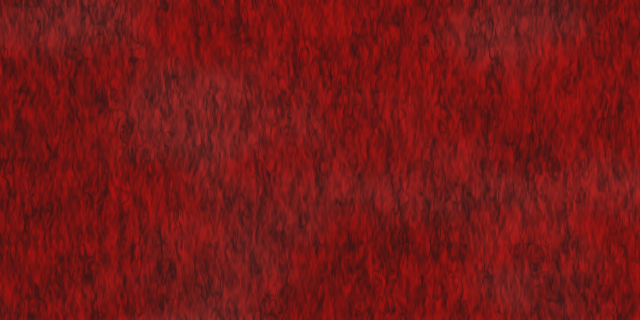
Reproduce this texture procedurally as a WebGL 1 fragment shader.

```glsl
precision highp float;
// Brushed red pelt: short, nearly straight fibres with crisp dark creases,
// lying in faint streaks and under soft clouds of greyish dust.
// Every layer is stretched value noise; the fibres lean two ways and cross.

uniform vec2 u_resolution;

float hash(vec2 cell) {
  return fract(sin(dot(cell, vec2(127.1, 311.7))) * 43758.5453);
}

float noise(vec2 p) {
  vec2 cell = floor(p);
  vec2 f = fract(p);
  f = f * f * (3.0 - 2.0 * f);
  float low = mix(hash(cell), hash(cell + vec2(1.0, 0.0)), f.x);
  float high = mix(hash(cell + vec2(0.0, 1.0)), hash(cell + vec2(1.0, 1.0)), f.x);
  return mix(low, high, f.y);
}

// Broad patches, with rotated octaves to hide the lattice
float clouds(vec2 p) {
  float sum = 0.0;
  float weight = 0.55;
  for (int i = 0; i < 4; i++) {
    sum += weight * noise(p);
    p = mat2(0.88, 0.47, -0.47, 0.88) * p * 2.1 + 17.3;
    weight *= 0.45;
  }
  return sum / 0.96;
}

// Flecks with firm edges, centred on zero
float flecks(vec2 p) {
  return smoothstep(0.22, 0.78, noise(p)) - 0.5;
}

// Thin line where stretched noise crosses its middle value
float crease(vec2 p) {
  return 1.0 - smoothstep(0.03, 0.17, abs(noise(p) - 0.5));
}

void main() {
  vec2 p = gl_FragCoord.xy / u_resolution.y;

  // Ruffle the fibres slightly, then lean two sets in opposite directions
  vec2 bent = p;
  bent.x += 0.008 * (noise(p * vec2(24.0, 12.0)) - 0.5);
  bent.x += 0.006 * (noise(p * vec2(75.0, 42.0) + 9.0) - 0.5);
  vec2 left = bent + vec2(0.17 * p.y, 0.0);
  vec2 right = bent - vec2(0.13 * p.y, 0.0);

  // Fibres from short flecks to fine hairs
  float fibre = 0.30 * flecks(left * vec2(105.0, 25.0));
  fibre += 0.30 * flecks(right * vec2(132.0, 31.0) + 31.0);
  fibre += 0.38 * (noise(bent * vec2(205.0, 66.0) + 57.0) - 0.5);
  float streak = noise(bent * vec2(42.0, 9.0) + 73.0) - 0.5;
  float creases = max(crease(left * vec2(66.0, 19.0) + 5.0),
                      crease(right * vec2(78.0, 23.0) + 41.0));
  creases *= smoothstep(0.15, 0.75, noise(bent * vec2(34.0, 13.0) + 88.0));

  // Large areas of shade and dust
  float shade = clouds(p * vec2(2.6, 4.2) + 3.7) - 0.5;
  float dust = smoothstep(0.36, 0.80, clouds(p * vec2(2.1, 3.6) + 24.6));

  float tone = 0.62 + fibre + 0.24 * streak + 0.40 * shade - 0.36 * creases;
  vec3 darkRed = vec3(0.300, 0.078, 0.074);
  vec3 brightRed = vec3(0.625, 0.073, 0.064);
  vec3 colour = mix(darkRed, brightRed, clamp(tone, -0.1, 1.15));
  colour += dust * vec3(-0.012, 0.060, 0.062) * (0.55 + 0.8 * tone);

  gl_FragColor = vec4(colour, 1.0);
}
```
